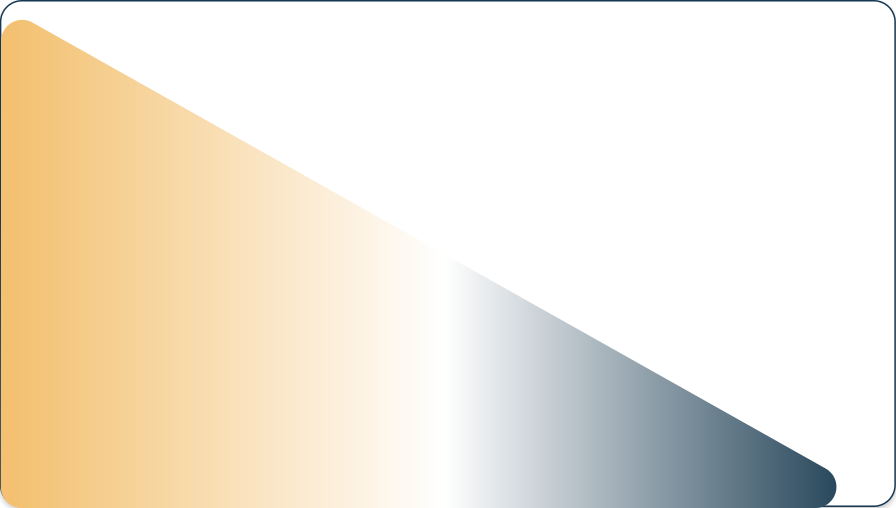
This background is drawn by a Shadertoy shader. Its source:

```glsl
// Lengths are in canvas heights
const vec3 WHITE = vec3(1.0);
const vec3 AMBER = vec3(0.953, 0.757, 0.443);
const vec3 NAVY = vec3(0.165, 0.285, 0.365);
const vec3 BORDER = vec3(0.09, 0.22, 0.32);

const vec2 CARD_CENTER = vec2(0.8816, 0.501);
const vec2 CARD_HALF = vec2(0.8804, 0.4975);
const float CARD_RADIUS = 0.042;
const float BORDER_HALF = 0.0015;

const vec2 WEDGE_TOP = vec2(0.0437, 0.9194);
const vec2 WEDGE_LEFT = vec2(0.0430, 0.0415);
const vec2 WEDGE_RIGHT = vec2(1.6050, 0.0415);
const float WEDGE_RADIUS = 0.0415;

const float AMBER_X = 0.03;
const float WHITE_X = 0.875;
const float NAVY_X = 1.645;

const vec2 SHADOW_OFFSET = vec2(0.0, -0.006);
const float SHADOW_BLUR = 0.012;
const float SHADOW_STRENGTH = 0.25;

float sdRoundBox(vec2 p, vec2 halfSize, float radius) {
    vec2 q = abs(p) - halfSize + radius;
    return length(max(q, 0.0)) + min(max(q.x, q.y), 0.0) - radius;
}

// x: squared distance to the edge ab, y: signed side of it
vec2 edgeDistance(vec2 p, vec2 a, vec2 b) {
    vec2 e = b - a;
    vec2 v = p - a;
    vec2 d = v - e * clamp(dot(v, e) / dot(e, e), 0.0, 1.0);
    return vec2(dot(d, d), e.x * v.y - e.y * v.x);
}

// Corners run counter-clockwise
float sdTriangle(vec2 p, vec2 a, vec2 b, vec2 c) {
    vec2 d = min(min(edgeDistance(p, a, b), edgeDistance(p, b, c)),
                 edgeDistance(p, c, a));
    return -sqrt(d.x) * sign(d.y);
}

float coverage(float dist, float pixel) {
    return clamp(0.5 - dist / pixel, 0.0, 1.0);
}

vec3 wedgeColor(float x) {
    vec3 warm = mix(AMBER, WHITE, clamp((x - AMBER_X) / (WHITE_X - AMBER_X), 0.0, 1.0));
    return mix(warm, NAVY, clamp((x - WHITE_X) / (NAVY_X - WHITE_X), 0.0, 1.0));
}

void mainImage(out vec4 fragColor, in vec2 fragCoord) {
    float pixel = 1.0 / iResolution.y;
    vec2 p = fragCoord * pixel;

    // Soft shadow beneath the card
    float shadowDist = sdRoundBox(p - CARD_CENTER - SHADOW_OFFSET, CARD_HALF, CARD_RADIUS);
    float shadow = 1.0 - smoothstep(-SHADOW_BLUR, SHADOW_BLUR, shadowDist);
    vec3 color = WHITE * (1.0 - SHADOW_STRENGTH * shadow);

    // Card and its outline
    float card = sdRoundBox(p - CARD_CENTER, CARD_HALF, CARD_RADIUS);
    color = mix(color, WHITE, coverage(card, pixel));
    color = mix(color, BORDER, coverage(abs(card) - BORDER_HALF, pixel));

    // Rounded wedge with a horizontal gradient
    float wedge = sdTriangle(p, WEDGE_TOP, WEDGE_LEFT, WEDGE_RIGHT) - WEDGE_RADIUS;
    color = mix(color, wedgeColor(p.x), coverage(wedge, pixel));

    fragColor = vec4(color, 1.0);
}
```
